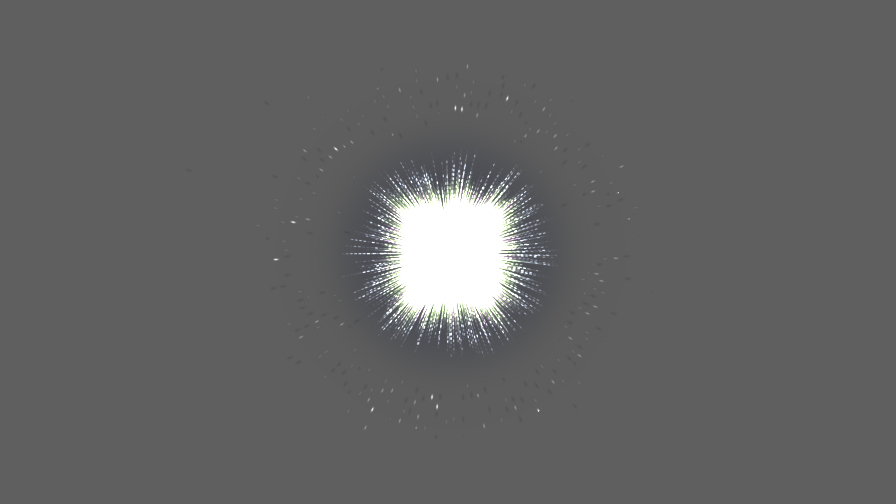
Reproduce this background procedurally as a WebGL 2 fragment shader.

```glsl
#version 300 es
precision highp float;
// A white, squarish burst on flat grey, fringed by fine broken rays.
// Rays and debris live in jittered polar cells; the core is a superellipse
// whose rim is roughened by angular noise. Lengths are in canvas heights.

#define CENTER vec2(0.503, 0.497)
#define CORE_SIZE 0.102
#define RAY_LIMIT 0.222
#define RAY_LAYERS 4
#define DASH_PITCH 0.0085
#define DEBRIS_RADIUS 0.318
#define DEBRIS_SPREAD 0.045
#define BACKGROUND vec3(0.373)
#define HALO vec3(0.300, 0.306, 0.332)

uniform vec2 u_resolution;
out vec4 outColor;

const float TAU = 6.2831853;

float hash(vec2 p) {
    vec3 q = fract(vec3(p.xyx) * 0.1031);
    q += dot(q, q.yzx + 33.33);
    return fract((q.x + q.y) * q.z);
}

// Value noise that wraps around one turn.
float angularNoise(float turn, float count) {
    float x = turn * count;
    float cell = floor(x);
    float a = hash(vec2(mod(cell, count), count));
    float b = hash(vec2(mod(cell + 1.0, count), count));
    return mix(a, b, smoothstep(0.0, 1.0, x - cell));
}

// Rim of the rounded square along a unit direction.
float coreRim(vec2 dir, float turn) {
    vec2 d = pow(abs(dir), vec2(5.0));
    float rim = CORE_SIZE / pow(d.x + d.y, 0.2);
    rim += 0.018 * (angularNoise(turn, 28.0) - 0.5);
    return rim + 0.016 * (angularNoise(turn, 110.0) - 0.5);
}

// One layer of thin rays, broken into glints further out.
vec3 rayLayer(float turn, float r, float rim, float layer) {
    float count = 83.0 + 22.0 * layer;
    float x = turn * count;
    float id = mod(floor(x), count);
    vec2 seed = vec2(id, layer * 17.0 + 5.0);
    float offset = fract(x) - mix(0.3, 0.7, hash(seed));
    float across = offset * TAU * r / count;
    float line = exp(-pow(across / 0.0013, 2.0));

    float reach = mix(rim + 0.02, RAY_LIMIT, hash(seed + 41.0));
    float fade = 1.0 - smoothstep(rim, reach, r);
    float ring = r / DASH_PITCH + hash(seed + 83.0);
    float strength = hash(vec2(id + layer * 211.0, floor(ring)));
    float dash = smoothstep(0.5, 0.1, abs(fract(ring) - 0.5));
    float solid = exp(-max(r - rim, 0.0) / 0.022);
    float spark = dash * (0.12 + 1.5 * strength * strength * strength);
    float glint = mix(spark, 0.8, solid * 0.55);

    vec3 fringe = mix(vec3(0.82, 0.98, 0.62), vec3(1.0, 0.74, 0.95),
                      step(0.78, hash(seed + 131.0)));
    vec3 tint = mix(fringe, vec3(0.84, 0.90, 1.0),
                    smoothstep(0.012, 0.06, r - rim));
    return tint * line * glint * sqrt(fade) * 1.1;
}

// Sparse radial streaks: mostly dim with a dark margin, a few bright.
float debris(float turn, float r) {
    const float count = 116.0;
    const float pitch = 0.021;
    vec2 grid = vec2(turn * count, r / pitch);
    grid.y += hash(vec2(mod(floor(grid.x), count), 3.0));
    vec2 id = floor(grid);
    id.x = mod(id.x, count);
    vec2 jitter = mix(vec2(0.3), vec2(0.7),
                      vec2(hash(id + 7.0), hash(id + 29.0)));
    vec2 q = (fract(grid) - jitter) * vec2(TAU * r / count, pitch);
    float d = length(q / vec2(0.0018, 0.0042));
    float fleck = exp(-d * d);
    float shadow = exp(-d * d * 0.5);
    float band = exp(-pow((r - DEBRIS_RADIUS) / DEBRIS_SPREAD, 2.0));
    float present = step(hash(id + 61.0), 0.5 * band);
    float kind = hash(id + 97.0);
    float light = 0.10 * step(0.4, kind) + 0.14 * step(0.78, kind)
                + 0.40 * step(0.955, kind);
    return present * (fleck * light - 0.038 * shadow);
}

void main() {
    vec2 p = (gl_FragCoord.xy - CENTER * u_resolution) / u_resolution.y;
    float r = max(length(p), 0.0001);
    float turn = fract(atan(p.y, p.x) / TAU);
    float rim = coreRim(p / r, turn);

    // Blue-grey halo with a broad, barely visible skirt.
    vec3 color = mix(BACKGROUND, HALO, 1.0 - smoothstep(0.13, 0.285, r));
    color -= 0.008 * (1.0 - smoothstep(0.22, 0.42, r));
    color += debris(turn, r);

    // Rays gather into a soft coloured fringe around the core.
    for (int i = 0; i < RAY_LAYERS; i++)
        color += rayLayer(turn, r, rim, float(i));
    color += vec3(0.20, 0.23, 0.17) * exp(-max(r - rim, 0.0) / 0.014);

    // Overexposed core.
    float edge = 0.003 + 1.0 / u_resolution.y;
    color = mix(color, vec3(1.0), 1.0 - smoothstep(-edge, edge, r - rim));
    outColor = vec4(clamp(color, 0.0, 1.0), 1.0);
}
```
